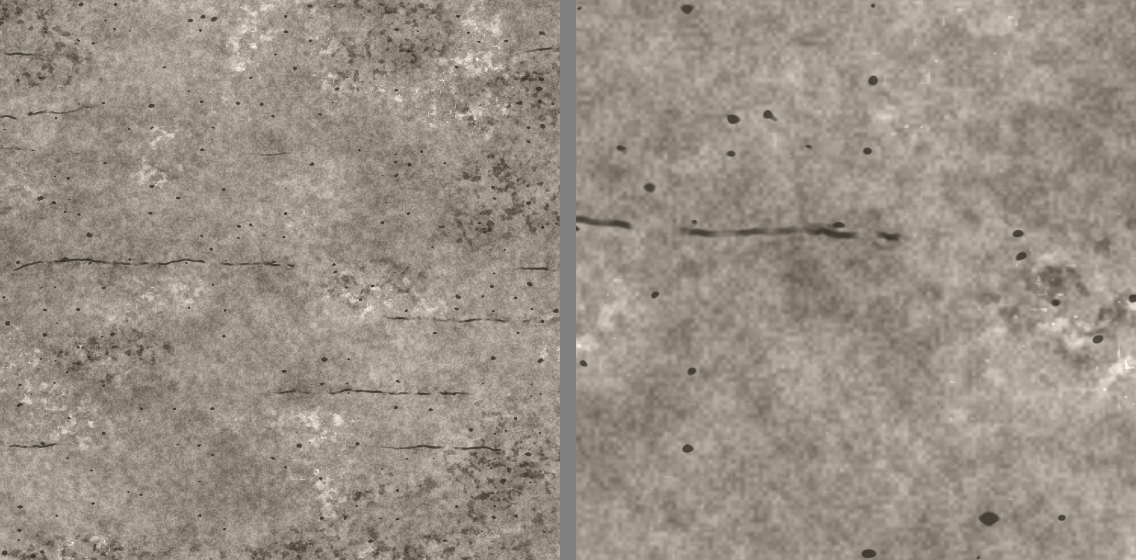
Left: the whole. Right: its middle third, enlarged.
Reproduce this texture procedurally as a WebGL 2 fragment shader.

```glsl
#version 300 es
precision highp float;
// Weathered grey concrete: cloudy mottling, pale flecks, dark grime, pits and broken cracks.

#define BASE_COLOR vec3(0.583, 0.550, 0.508)
#define PIT_COLOR vec3(0.17, 0.15, 0.12)
#define BROAD_CONTRAST 0.19
#define MOTTLE_CONTRAST 0.20
#define FINE_CONTRAST 0.22
#define GRAIN_CONTRAST 0.13
#define FLECK_STRENGTH 0.21
#define GRIME_STRENGTH 0.21
#define PIT_CELLS 46.0
#define PIT_CHANCE 0.13
#define CRACK_COUNT 8
#define CRACK_WIDTH 0.0032

uniform vec2 u_resolution;
out vec4 fragColor;

// Integer hash of a lattice point, 0 to 1
float hash(vec2 cell) {
    uvec2 q = uvec2(ivec2(cell)) * uvec2(1597334673u, 3812015801u);
    uint n = (q.x ^ q.y) * 1597334673u;
    n = (n ^ (n >> 15)) * 2246822519u;
    n ^= n >> 13;
    return float(n >> 8) / 16777216.0;
}

float noise(vec2 p) {
    vec2 cell = floor(p);
    vec2 f = fract(p);
    f = f * f * (3.0 - 2.0 * f);
    float low = mix(hash(cell), hash(cell + vec2(1, 0)), f.x);
    float high = mix(hash(cell + vec2(0, 1)), hash(cell + vec2(1, 1)), f.x);
    return mix(low, high, f.y);
}

// Layered noise, each octave turned to hide the lattice
float fbm(vec2 p, int octaves) {
    float sum = 0.0, total = 0.0, weight = 0.5;
    for (int i = 0; i < octaves; i++) {
        sum += weight * noise(p);
        total += weight;
        weight *= 0.55;
        p = mat2(1.6, 1.2, -1.2, 1.6) * p + 19.7;
    }
    return sum / total;
}

// Sparse ragged holes, at most one per cell
float pits(vec2 uv) {
    vec2 cell = floor(uv * PIT_CELLS);
    vec2 center = 0.3 + 0.4 * vec2(hash(cell + 211.0), hash(cell + 467.0));
    float size = hash(cell + 829.0);
    float radius = mix(0.07, 0.24, size * size * size);
    float d = length((fract(uv * PIT_CELLS) - center) * vec2(0.85, 1.15));
    d += 0.22 * (noise(uv * 190.0) - 0.5);
    float present = step(hash(cell + 97.0), PIT_CHANCE);
    return present * (1.0 - smoothstep(radius * 0.5, radius + 0.03, d));
}

// Wandering horizontal cracks: x is the dark line, y the stained surround
vec2 cracks(vec2 uv) {
    vec2 result = vec2(0.0);
    for (int i = 0; i < CRACK_COUNT; i++) {
        float id = float(i);
        float height = (id + 0.2 + 0.6 * hash(vec2(id, 53.0))) / float(CRACK_COUNT);
        float wander = 0.055 * (fbm(vec2(uv.x * 6.0, id * 17.3), 6) - 0.5);
        float d = abs(uv.y - height - wander);
        float run = smoothstep(0.56, 0.76, noise(vec2(uv.x * 5.0 + id * 31.7, id * 7.0)));
        float breaks = smoothstep(0.32, 0.62, fbm(vec2(uv.x * 45.0, id * 9.1 + uv.y * 45.0), 3));
        float width = CRACK_WIDTH * mix(0.5, 1.0, run);
        float line = run * breaks * (1.0 - smoothstep(width * 0.2, width, d));
        result = max(result, vec2(line, run * exp(-d * 80.0)));
    }
    return result;
}

void main() {
    vec2 uv = gl_FragCoord.xy / min(u_resolution.x, u_resolution.y);

    // Cloudy body, from broad bands down to sandy grain
    float tone = BROAD_CONTRAST * (fbm(uv * vec2(2.6, 5.0) + 3.1, 4) - 0.5);
    tone += MOTTLE_CONTRAST * (fbm(uv * vec2(15.0, 20.0) + 41.0, 4) - 0.5);
    tone += FINE_CONTRAST * (fbm(uv * 95.0 + 7.0, 3) - 0.5);
    tone += GRAIN_CONTRAST * (noise(uv * 370.0 + 13.0) - 0.5);

    // Pale flecks gathered in worn patches
    float worn = smoothstep(0.50, 0.74, fbm(uv * vec2(7.0, 8.5) + 71.0, 5));
    float flecks = smoothstep(0.52, 0.74, fbm(uv * vec2(62.0, 74.0) + 5.0, 4));
    tone += worn * (0.025 + FLECK_STRENGTH * flecks);

    // Dark grime gathered in flat patches and along the cracks
    vec2 crack = cracks(uv);
    float stained = smoothstep(0.50, 0.76, fbm(uv * vec2(4.5, 8.0) + 127.0, 5));
    stained = max(stained, 0.75 * crack.y);
    float grime = smoothstep(0.50, 0.74, fbm(uv * vec2(88.0, 100.0) + 29.0, 3));
    tone -= stained * (0.025 + GRIME_STRENGTH * grime);

    // Pinprick bright sand grains
    tone += 0.16 * smoothstep(0.86, 0.97, noise(uv * 230.0 + 61.0)) * (0.3 + worn);

    vec3 color = BASE_COLOR + tone;
    color = mix(color, PIT_COLOR, 0.75 * max(pits(uv), crack.x));
    fragColor = vec4(clamp(color, 0.0, 1.0), 1.0);
}
```
